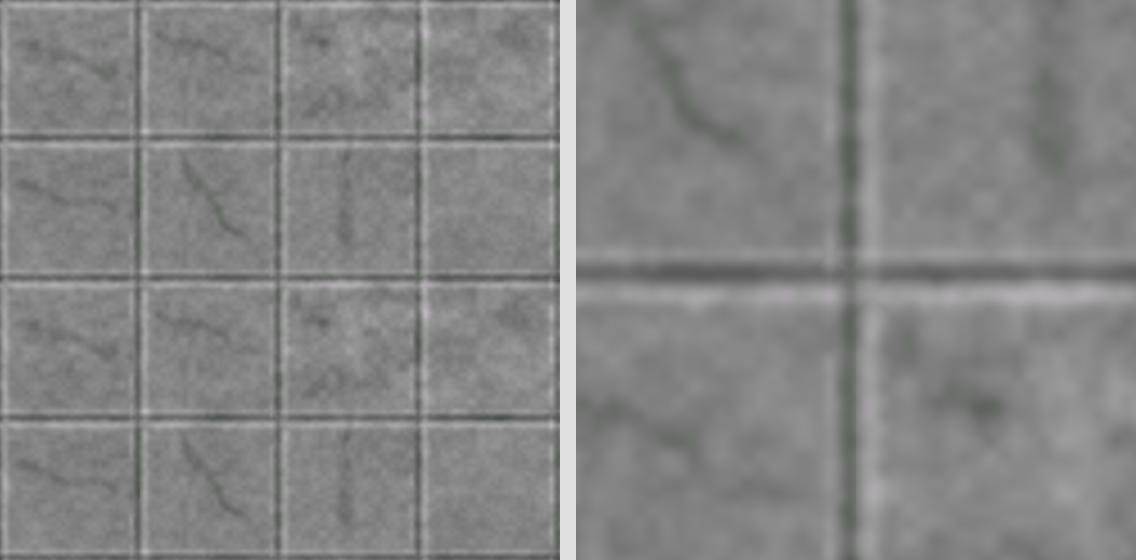
Left: the whole. Right: its middle third, enlarged.
This texture is drawn by a WebGL 1 fragment shader. Its source:

```glsl
precision highp float;

uniform vec2 u_resolution;

const float TILES = 4.0;                      // tiles across and down
const vec2 STAIN_PERIOD = vec2(4.0, 2.0);     // tiles before stains recur
const vec2 GRAIN_PERIOD = vec2(4.0, 1.0);     // tiles before grain recurs
const vec3 DARK = vec3(0.36, 0.372, 0.36);
const vec3 PALE = vec3(0.66, 0.652, 0.66);

// Line positions and widths, as fractions of a tile
const float GROOVE_POS = -0.015;
const float GROOVE_WIDTH = 0.025;
const float RIM_POS = 0.038;
const float RIM_WIDTH = 0.028;
const float FAR_RIM_POS = -0.062;
const float FAR_RIM_WIDTH = 0.018;
const float VEIN_WIDTH = 0.045;

// Strengths on the tone scale from DARK (0) to PALE (1)
const float STONE_TONE = 0.47;
const float COLUMN_TONE = 0.02;
const float GROOVE_DEPTH = 0.43;
const float RIM_LIGHT = 0.40;
const float FAR_RIM_LIGHT = 0.20;
const float GRAIN = 0.30;
const float STAIN = 0.28;
const float HEAVY_STAIN = 0.60;
const float VEIN_DEPTH = 0.22;

float hash(vec2 p) {
    vec3 h = fract(vec3(p.xyx) * 0.1031);
    h += dot(h, h.yzx + 33.33);
    return fract((h.x + h.y) * h.z);
}

// Value noise centred on zero that wraps after the given period
float noise(vec2 p, float freq, vec2 period) {
    p *= freq;
    period *= freq;
    vec2 cell = floor(p);
    vec2 f = fract(p);
    f = f * f * (3.0 - 2.0 * f);
    vec2 a = mod(cell, period);
    vec2 b = mod(cell + 1.0, period);
    float low = mix(hash(a), hash(vec2(b.x, a.y)), f.x);
    float high = mix(hash(vec2(a.x, b.y)), hash(b), f.x);
    return mix(low, high, f.y) - 0.5;
}

float fractalNoise(vec2 p, float freq, vec2 period) {
    float sum = 0.0;
    float amplitude = 0.6;
    for (int i = 0; i < 3; i++) {
        sum += amplitude * noise(p, freq, period);
        freq *= 2.0;
        amplitude *= 0.5;
    }
    return sum;
}

float bump(float d, float width) {
    return exp(-d * d / (width * width));
}

// Soft lines along x and y at a position that wraps around the tile
vec2 gridLines(vec2 local, float pos, float width) {
    vec2 d = fract(local - pos + 0.5) - 0.5;
    return vec2(bump(d.x, width), bump(d.y, width));
}

// One soft streak; it turns or shortens from column to column
float vein(vec2 local, vec2 id) {
    float col = id.x;
    vec2 center = mix(vec2(0.6 - 0.19 * col, 0.45 - 0.11 * col),
                      vec2(0.6 - 0.07 * col, 0.45), id.y);
    float angle = 0.22 + 0.7 * col * id.y;
    float halfLength = mix(0.35 - 0.12 * col, 0.4, id.y);
    vec2 dir = vec2(cos(angle), sin(angle));
    vec2 rel = local - center;
    float along = clamp(dot(rel, dir), -halfLength, halfLength);
    return bump(length(rel - dir * along), VEIN_WIDTH) * step(col, 2.5);
}

void main() {
    vec2 uv = gl_FragCoord.xy / u_resolution;
    vec2 p = vec2(uv.x, 1.0 - uv.y) * TILES;
    vec2 id = mod(floor(p), STAIN_PERIOD);
    vec2 local = fract(p);

    // Stone surface
    float grain = 0.75 * noise(p, 16.0, GRAIN_PERIOD)
                + 0.45 * noise(p, 31.0, GRAIN_PERIOD);
    float heavy = (1.0 - id.y) * step(1.5, id.x);
    float stain = fractalNoise(p, 4.0, STAIN_PERIOD);
    float wear = noise(p + 0.37, 10.0, GRAIN_PERIOD);
    vec2 bend = 0.12 * vec2(noise(p, 5.0, STAIN_PERIOD),
                           noise(p + 0.5, 5.0, STAIN_PERIOD));
    float tone = STONE_TONE + COLUMN_TONE * id.x + GRAIN * grain;
    tone += mix(STAIN, HEAVY_STAIN, heavy) * stain;
    tone -= VEIN_DEPTH * vein(local + bend, id) * (1.0 + wear);

    // Groove and worn rims
    vec2 groove = gridLines(local, GROOVE_POS, GROOVE_WIDTH);
    vec2 rim = gridLines(local, RIM_POS, RIM_WIDTH) * vec2(0.9, 1.0);
    vec2 farRim = gridLines(local, FAR_RIM_POS, FAR_RIM_WIDTH);
    farRim.x *= clamp(0.7 + 2.5 * wear, 0.0, 1.4);
    tone -= GROOVE_DEPTH * max(groove.x, groove.y);
    tone += RIM_LIGHT * max(rim.x, rim.y) * (1.0 + 0.5 * wear);
    tone += FAR_RIM_LIGHT * max(farRim.x, farRim.y);

    gl_FragColor = vec4(mix(DARK, PALE, tone), 1.0);
}
```
